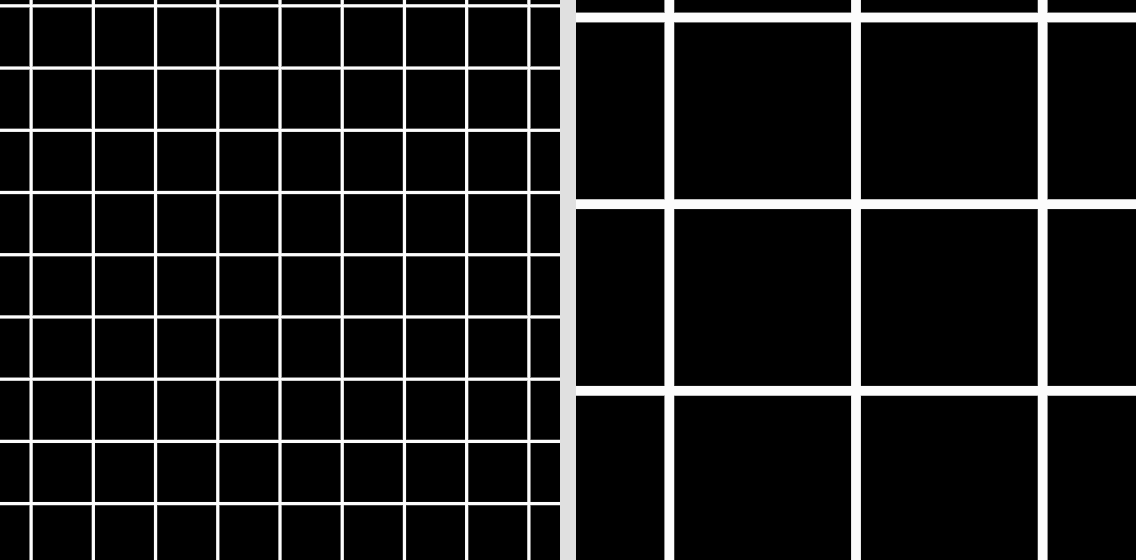
Left, the full canvas; right, a detail of the centre.
This pattern is drawn by a Shadertoy shader. Its source:

```glsl
// Thin white square grid on a black ground, nine cells across and down.
#define CELLS 9.0
#define LINE_WIDTH 0.0527              // fraction of one cell
#define LINE_PHASE vec2(0.5, 0.90625)  // line position inside a cell
#define GROUND_COLOR vec3(0.0)
#define LINE_COLOR vec3(0.99)

// Distance in cells to the nearest vertical (x) and horizontal (y) line.
vec2 gridDistance(vec2 cellPos) {
    return abs(fract(cellPos - LINE_PHASE + 0.5) - 0.5);
}

void mainImage(out vec4 fragColor, in vec2 fragCoord) {
    vec2 cellPos = fragCoord / iResolution.xy * CELLS;
    vec2 pixel = CELLS / iResolution.xy;

    // Box-filtered coverage of each line family
    vec2 cover = clamp((0.5 * LINE_WIDTH - gridDistance(cellPos)) / pixel + 0.5, 0.0, 1.0);
    float grid = max(cover.x, cover.y);

    fragColor = vec4(mix(GROUND_COLOR, LINE_COLOR, grid), 1.0);
}
```
